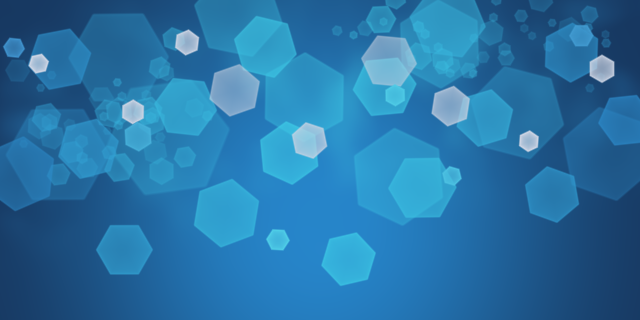
Write a WebGL 2 fragment shader that draws this background.

```glsl
#version 300 es
precision highp float;
// Translucent hexagon bokeh in cyan, blue and white over a glowing blue backdrop.

#define GLOW_BLUE   vec3(0.15, 0.52, 0.79)
#define DEEP_BLUE   vec3(0.09, 0.22, 0.38)
#define SIDE_TINT   vec3(0.15, 0.46, 0.76)
#define CYAN_TINT   vec3(0.25, 0.83, 0.92)
#define WHITE_TINT  vec3(0.80, 0.83, 0.89)
#define HAZE_AMOUNT 0.38
#define RIM_AMOUNT  0.22
#define LARGE_COUNT 9
#define MEDIUM_COUNT 16
#define SMALL_COUNT 76
#define WHITE_COUNT 9
#define SPARK_COUNT 6

uniform vec2 u_resolution;
out vec4 fragColor;

vec3 hash3(vec2 p) {
    vec3 q = fract(p.xyx * vec3(0.1031, 0.1030, 0.0973));
    q += dot(q, q.yxz + 33.33);
    return fract((q.xxy + q.yzz) * q.zyx);
}

float gradientNoise(vec2 p) {
    vec2 cell = floor(p), f = fract(p);
    vec2 u = f * f * f * (f * (f * 6.0 - 15.0) + 10.0);
    vec4 corner;
    for (int i = 0; i < 4; i++) {
        vec2 o = vec2(i & 1, i >> 1);
        float a = 6.2832 * hash3(cell + o + 7.0).x;
        corner[i] = dot(vec2(cos(a), sin(a)), f - o);
    }
    return mix(mix(corner.x, corner.y, u.x), mix(corner.z, corner.w, u.x), u.y);
}

// Signed distance to a hexagon with apothem r.
float hexagonDistance(vec2 p, float r) {
    const vec3 k = vec3(-0.86603, 0.5, 0.57735);
    p = abs(p);
    p -= 2.0 * min(dot(k.xy, p), 0.0) * k.xy;
    p -= vec2(clamp(p.x, -k.z * r, k.z * r), r);
    return length(p) * sign(p.y);
}

// Cyan near the middle, bluer towards both sides.
vec3 tintAt(vec2 c, float aspect) {
    vec2 d = c - vec2(0.5 * aspect, 0.45);
    return mix(SIDE_TINT, CYAN_TINT, exp(-1.6 * d.x * d.x - 0.5 * d.y * d.y));
}

// Lay one glassy hexagon with slightly rounded corners and a bright rim.
void drawHexagon(inout vec3 color, vec2 p, float r, float angle, vec3 tint, float alpha) {
    float c = cos(angle), s = sin(angle);
    float d = hexagonDistance(mat2(c, s, -s, c) * p, r * 0.93) - r * 0.07;
    float soft = max(1.0 / u_resolution.y, 0.03 * r);
    float cover = 1.0 - smoothstep(-soft, soft, d);
    float fill = mix(0.82, 1.0, smoothstep(-r, 0.0, d));
    float rim = RIM_AMOUNT * exp(-abs(d + soft) / (0.003 + 0.02 * r));
    color = mix(color, tint, cover * min(alpha * (fill + rim), 1.0));
}

// Spread hexagons evenly; alphas run from the smallest size to the largest.
void scatter(inout vec3 color, vec2 p, float aspect, int count, float seed,
             vec2 heights, vec2 radii, vec2 alphas, float whiteness) {
    for (int i = 0; i < count; i++) {
        vec3 h = hash3(vec2(float(i) + 1.0, seed));
        float x = (float(i) + 0.5 + 0.8 * (h.x - 0.5)) / float(count);
        float side = 2.0 * x - 1.0;
        float low = heights.x + 0.35 * side * side * (heights.y - heights.x);
        float y = mix(low, heights.y, fract(float(i) * 0.618 + seed * 0.37));
        vec2 center = vec2(x * aspect, y);
        vec3 tint = mix(tintAt(center, aspect), WHITE_TINT, whiteness);
        drawHexagon(color, p - center, mix(radii.x, radii.y, h.y), h.z * 1.0472,
                    tint, mix(alphas.x, alphas.y, h.y));
    }
}

// Two loose swarms of little hexagons: left of the middle and upper right.
void swarm(inout vec3 color, vec2 p, float aspect) {
    for (int i = 0; i < SMALL_COUNT; i++) {
        vec3 a = hash3(vec2(float(i) + 1.0, 51.0));
        vec3 b = hash3(vec2(float(i) + 1.0, 87.0));
        vec2 offset = a.xy + b.xy - 1.0;
        bool left = (i & 1) == 0;
        vec2 center = left ? vec2(0.18 * aspect, 0.62) + offset * vec2(0.42, 0.30)
                           : vec2(0.77 * aspect, 0.88) + offset * vec2(0.52, 0.20);
        vec3 tint = mix(tintAt(center, aspect), CYAN_TINT, 0.25);
        drawHexagon(color, p - center, mix(0.012, 0.042, a.z * a.z), b.z * 1.0472,
                    tint, mix(0.18, 0.45, fract(a.z * 7.0)));
    }
}

void main() {
    vec2 p = gl_FragCoord.xy / u_resolution.y;
    float aspect = u_resolution.x / u_resolution.y;

    // Backdrop: a broad glow low in the middle.
    float falloff = length((p - vec2(0.5 * aspect, 0.3)) * vec2(1.0, 0.9));
    vec3 color = mix(GLOW_BLUE, DEEP_BLUE, smoothstep(0.05, 1.15, falloff));

    // Blurred haze along a band that rises to the right.
    float band = p.y - 0.68 - 0.12 * (p.x - 0.5 * aspect);
    float cloud = gradientNoise(p * 4.0) + 0.5 * gradientNoise(p * 9.0 + 3.7);
    float haze = exp(-14.0 * band * band) * smoothstep(-0.3, 0.7, cloud);
    color = mix(color, tintAt(p, aspect), HAZE_AMOUNT * haze);

    // Hexagons from the large faint ones to the small bright ones.
    scatter(color, p, aspect, LARGE_COUNT, 3.0, vec2(0.30, 0.98), vec2(0.10, 0.18), vec2(0.36, 0.26), 0.0);
    swarm(color, p, aspect);
    scatter(color, p, aspect, MEDIUM_COUNT, 14.0, vec2(0.08, 0.95), vec2(0.068, 0.105), vec2(0.66, 0.48), 0.0);
    scatter(color, p, aspect, WHITE_COUNT, 29.0, vec2(0.48, 0.88), vec2(0.025, 0.092), vec2(0.88, 0.38), 1.0);
    scatter(color, p, aspect, SPARK_COUNT, 40.0, vec2(0.22, 0.95), vec2(0.025, 0.042), vec2(0.85, 0.75), 0.12);
    fragColor = vec4(color, 1.0);
}
```
